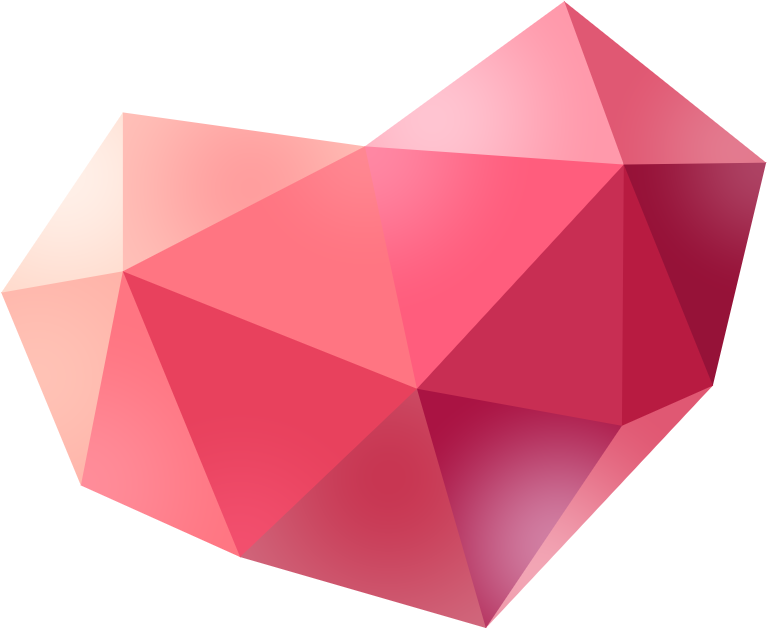
Give the GLSL for this background, as a Shadertoy shader.

```glsl
const vec2 CANVAS = vec2(1.225, 1.0);
const vec3 PAPER = vec3(1.0);

// Signed distance to the line a-b, positive on its left side
float sideDistance(vec2 p, vec2 a, vec2 b) {
    vec2 along = normalize(b - a);
    return along.x * (p.y - a.y) - along.y * (p.x - a.x);
}

// Smooth triangle coverage for either winding
float triangleCoverage(vec2 p, vec2 a, vec2 b, vec2 c, float pixel) {
    float winding = sign(sideDistance(c, a, b));
    float inside = min(winding * sideDistance(p, a, b),
                   min(winding * sideDistance(p, b, c),
                       winding * sideDistance(p, c, a)));
    return clamp(0.5 + inside / pixel, 0.0, 1.0);
}

// Base colour with a soft round glow
vec3 shade(vec2 p, vec3 base, vec3 glow, vec2 centre, float radius) {
    return mix(glow, base, smoothstep(0.0, radius, distance(p, centre)));
}

// Weighted colour, so that neighbouring facets join without a seam
vec4 facet(vec2 p, vec2 a, vec2 b, vec2 c, vec3 colour, float pixel) {
    return vec4(colour, 1.0) * triangleCoverage(p, a, b, c, pixel);
}

void mainImage(out vec4 fragColor, in vec2 fragCoord) {
    vec2 p = fragCoord / iResolution.xy * CANVAS;
    float pixel = 1.0 / iResolution.y;

    // Outer corners, clockwise from the upper left
    vec2 leftPeak = vec2(0.196, 0.821);
    vec2 notch = vec2(0.582, 0.767);
    vec2 rightPeak = vec2(0.900, 0.998);
    vec2 rightTip = vec2(1.222, 0.741);
    vec2 rightLow = vec2(1.137, 0.386);
    vec2 bottom = vec2(0.775, 0.0);
    vec2 bottomLeft = vec2(0.383, 0.113);
    vec2 leftLow = vec2(0.129, 0.227);
    vec2 leftTip = vec2(0.002, 0.534);

    // Inner corners
    vec2 leftHub = vec2(0.196, 0.568);
    vec2 middle = vec2(0.665, 0.381);
    vec2 rightHub = vec2(0.995, 0.738);
    vec2 lowHub = vec2(0.992, 0.322);

    // Pale left facets
    vec4 gem = vec4(0.0);
    vec3 cream = shade(p, vec3(1.0, 0.84, 0.78), vec3(1.0, 0.94, 0.91), vec2(0.10, 0.72), 0.28);
    vec3 blush = shade(p, vec3(1.0, 0.75, 0.72), vec3(1.0, 0.62, 0.62), vec2(0.40, 0.70), 0.25);
    vec3 peach = shade(p, vec3(1.0, 0.70, 0.66), vec3(1.0, 0.76, 0.71), vec2(0.06, 0.40), 0.25);
    gem += facet(p, leftPeak, leftTip, leftHub, cream, pixel);
    gem += facet(p, leftPeak, leftHub, notch, blush, pixel);
    gem += facet(p, leftTip, leftHub, leftLow, peach, pixel);

    // Coral and pink centre
    vec3 coral = vec3(1.0, 0.46, 0.51);
    vec3 lowCoral = shade(p, coral, vec3(1.0, 0.55, 0.60), leftLow, 0.28);
    vec3 highCoral = shade(p, coral, vec3(1.0, 0.53, 0.57), notch, 0.20);
    vec3 red = shade(p, vec3(0.91, 0.255, 0.365), vec3(0.95, 0.31, 0.43), bottomLeft, 0.25);
    vec3 pink = shade(p, vec3(1.0, 0.365, 0.49), vec3(1.0, 0.53, 0.64), notch, 0.28);
    gem += facet(p, leftHub, leftLow, bottomLeft, lowCoral, pixel);
    gem += facet(p, leftHub, bottomLeft, middle, red, pixel);
    gem += facet(p, leftHub, notch, middle, highCoral, pixel);
    gem += facet(p, notch, rightHub, middle, pink, pixel);

    // Upper right peak
    vec3 rose = vec3(0.88, 0.345, 0.45);
    vec3 petal = shade(p, vec3(1.0, 0.60, 0.67), vec3(1.0, 0.77, 0.82), vec2(0.69, 0.81), 0.28);
    vec3 peakRose = shade(p, rose, vec3(0.89, 0.48, 0.56), vec2(1.18, 0.76), 0.22);
    gem += facet(p, notch, rightPeak, rightHub, petal, pixel);
    gem += facet(p, rightPeak, rightTip, rightHub, peakRose, pixel);

    // Dark right side
    vec3 wine = shade(p, vec3(0.59, 0.07, 0.22), vec3(0.68, 0.26, 0.39), rightTip, 0.22);
    vec3 crimson = vec3(0.72, 0.106, 0.255);
    vec3 raspberry = vec3(0.784, 0.18, 0.325);
    gem += facet(p, rightHub, rightTip, rightLow, wine, pixel);
    gem += facet(p, rightHub, rightLow, lowHub, crimson, pixel);
    gem += facet(p, rightHub, lowHub, middle, raspberry, pixel);

    // Lower facets
    vec3 plum = shade(p, vec3(0.667, 0.075, 0.263), vec3(0.82, 0.50, 0.64), vec2(0.89, 0.13), 0.28);
    vec3 brick = shade(p, vec3(0.82, 0.42, 0.50), vec3(0.784, 0.21, 0.32), vec2(0.62, 0.24), 0.34);
    vec3 rimRose = shade(p, rose, vec3(0.95, 0.65, 0.71), vec2(0.86, 0.08), 0.32);
    gem += facet(p, middle, lowHub, bottom, plum, pixel);
    gem += facet(p, middle, bottom, bottomLeft, brick, pixel);
    gem += facet(p, lowHub, rightLow, bottom, rimRose, pixel);

    vec3 gemColour = gem.rgb / max(gem.a, 0.001);
    fragColor = vec4(mix(PAPER, gemColour, min(gem.a, 1.0)), 1.0);
}
```
